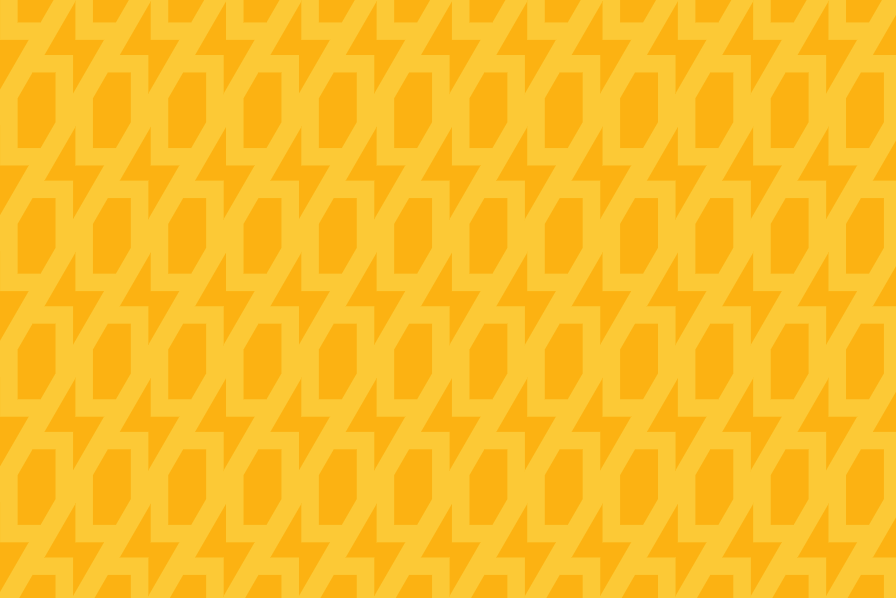
Write a WebGL 1 fragment shader that draws this pattern.

```glsl
precision highp float;
// Staggered lattice of clipped boxes and lightning bolts, amber on yellow.

uniform vec2 u_resolution;

#define SPAN 768.0                      // design units across the canvas
#define PITCH vec2(64.55, 107.67)       // repeat size
#define BOX_CENTER vec2(31.35, -94.5)   // first box, measured from the top left
#define BOX_HALF vec2(16.25, 32.4)
#define BOX_CUT 19.2                    // center to clipped corner
#define BOLT_NOTCH vec2(1.0, 6.5)       // half overlap of the two bolt blades
#define BOLT_CUT 18.86                  // center to slanted edge
#define SLANT vec2(-0.866, 0.5)         // normal shared by all slanted edges
#define YELLOW vec3(0.99, 0.79, 0.21)
#define AMBER vec3(0.99, 0.70, 0.07)

// Offset from the center of the nearest repeat.
vec2 repeatCell(vec2 p) {
  return mod(p + 0.5 * PITCH, PITCH) - 0.5 * PITCH;
}

// Box with its upper left and lower right corners clipped.
float clippedBox(vec2 p) {
  vec2 side = abs(p) - BOX_HALF;
  return max(max(side.x, side.y), abs(dot(p, SLANT)) - BOX_CUT);
}

// Right triangle with its point at the top.
float blade(vec2 p) {
  float legs = max(p.x - BOLT_NOTCH.x, -p.y - BOLT_NOTCH.y);
  return max(legs, dot(p, SLANT) - BOLT_CUT);
}

// Two blades, one turned by half a revolution.
float bolt(vec2 p) {
  return min(blade(p), blade(-p));
}

void main() {
  // Design units, anchored at the top left corner
  float pixel = SPAN / u_resolution.x;
  vec2 p = (gl_FragCoord.xy - vec2(0.0, u_resolution.y)) * pixel - BOX_CENTER;

  // Bolts sit half a repeat away from the boxes on both axes
  float shape = min(clippedBox(repeatCell(p)), bolt(repeatCell(p + 0.5 * PITCH)));

  float coverage = clamp(0.5 - shape / pixel, 0.0, 1.0);
  gl_FragColor = vec4(mix(YELLOW, AMBER, coverage), 1.0);
}
```
